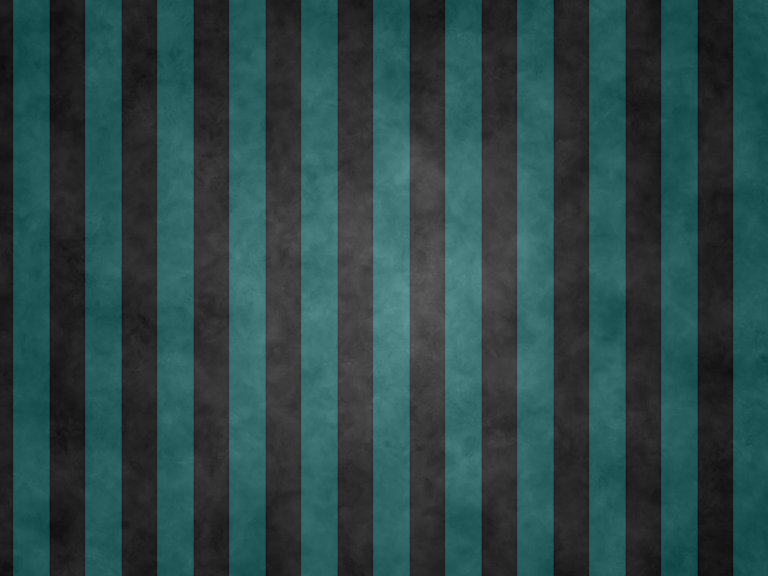
Write a WebGL 2 fragment shader that draws this pattern.

```glsl
#version 300 es
precision highp float;
// Vertical teal and charcoal stripes on worn, flower-mottled paper.
// A periodic distance gives the stripes; a soft central glow, cloudy noise
// and scattered petal shapes add one shared grey light to both colours.

uniform vec2 u_resolution;
out vec4 fragColor;

// All lengths are fractions of the canvas width.
const vec3 TEAL = vec3(0.120, 0.335, 0.330);
const vec3 CHARCOAL = vec3(0.122, 0.120, 0.121);
const float STRIPE_PERIOD = 0.09375;
const float STRIPE_CENTER = 0.0409;
const float STRIPE_HALF_WIDTH = 0.0238;
const float SEAM_WIDTH = 0.0014;
const float SEAM_DARKNESS = 0.025;
const float GLOW_RADIUS = 0.30;
const float GLOW_STRENGTH = 0.185;
const float EDGE_SHADE = -0.018;
const float CLOUD_SCALE = 15.0;
const float CLOUD_STRENGTH = 0.15;
const float FLECK_SCALE = 75.0;
const float FLECK_STRENGTH = 0.085;
const float LARGE_FLOWERS = 38.0;
const float SMALL_FLOWERS = 72.0;
const float FLOWER_STRENGTH = 0.030;
const float TAU = 6.2831853;

float hash(vec2 p) {
  vec3 q = fract(p.xyx * 0.1031);
  q += dot(q, q.yzx + 33.33);
  return fract((q.x + q.y) * q.z);
}

float valueNoise(vec2 p) {
  vec2 cell = floor(p);
  vec2 f = fract(p);
  f = f * f * (3.0 - 2.0 * f);
  float low = mix(hash(cell), hash(cell + vec2(1.0, 0.0)), f.x);
  float high = mix(hash(cell + vec2(0.0, 1.0)), hash(cell + 1.0), f.x);
  return mix(low, high, f.y);
}

// Fractal noise centred on zero; each octave is turned to hide the grid.
float fbm(vec2 p) {
  float sum = 0.0;
  float amplitude = 0.5;
  for (int i = 0; i < 4; i++) {
    sum += amplitude * (valueNoise(p) - 0.5);
    p = mat2(1.6, 1.2, -1.2, 1.6) * p + 17.3;
    amplitude *= 0.55;
  }
  return sum;
}

// One jittered flower per cell, with random size, turn, petals and tone.
float flowers(vec2 p, float blur) {
  vec2 cell = floor(p);
  float tone = 0.0;
  for (int y = -1; y <= 1; y++) {
    for (int x = -1; x <= 1; x++) {
      vec2 id = cell + vec2(x, y);
      vec2 jitter = vec2(hash(id + 3.7), hash(id + 41.2));
      vec2 d = p - id - 0.2 - 0.6 * jitter;
      float r = length(d);
      float angle = atan(d.y, d.x + 1e-5);
      float petals = 4.0 + floor(4.0 * hash(id + 71.9));
      float size = mix(0.25, 0.75, hash(id + 13.1));
      float wave = cos(petals * angle + TAU * hash(id + 29.5));
      float edge = size * (0.72 + 0.28 * wave);
      float body = 1.0 - smoothstep(-blur, blur, r - edge);
      float rings = 0.6 + 0.4 * cos(TAU * 1.5 * r / size);
      tone += body * rings * (2.0 * hash(id + 57.3) - 1.0);
    }
  }
  return tone;
}

void main() {
  vec2 p = gl_FragCoord.xy / u_resolution.x;
  vec2 center = 0.5 * u_resolution / u_resolution.x;
  float pixel = 1.0 / u_resolution.x;

  // Stripes: signed distance, negative inside the teal.
  float phase = fract((p.x - STRIPE_CENTER) / STRIPE_PERIOD + 0.5) - 0.5;
  float d = abs(phase) * STRIPE_PERIOD - STRIPE_HALF_WIDTH;
  float charcoal = smoothstep(-0.7 * pixel, 0.7 * pixel, d);
  float seam = charcoal * (1.0 - smoothstep(0.0, SEAM_WIDTH + pixel, d));

  // Glow: brightest in the middle, falling off to the corners.
  float r = length(p - center) / GLOW_RADIUS;
  float light = EDGE_SHADE + GLOW_STRENGTH * exp(-r * r);

  // Wear: broad clouds, crisp flecks and patches of flowers.
  float cloud = fbm(p * CLOUD_SCALE);
  vec2 warp = vec2(fbm(p * 45.0 + 5.2), fbm(p * 45.0 + 91.7));
  float fleck = fbm(p * FLECK_SCALE + 2.0 * warp);
  float blossom = flowers(p * LARGE_FLOWERS + 0.9 * warp, 0.10)
                + 0.8 * flowers(p * SMALL_FLOWERS + 0.9 * warp + 19.0, 0.15);
  float patches = smoothstep(-0.2, 0.2, fbm(p * 11.0 + 63.0));
  float wear = CLOUD_STRENGTH * cloud + FLECK_STRENGTH * fleck
             + FLOWER_STRENGTH * mix(0.4, 1.0, patches) * blossom;

  // Wear shows a little more where the light is stronger.
  light += wear * (0.8 + 2.0 * max(light, 0.0));
  vec3 color = mix(TEAL, CHARCOAL, charcoal) + light - SEAM_DARKNESS * seam;
  fragColor = vec4(clamp(color, 0.0, 1.0), 1.0);
}
```
